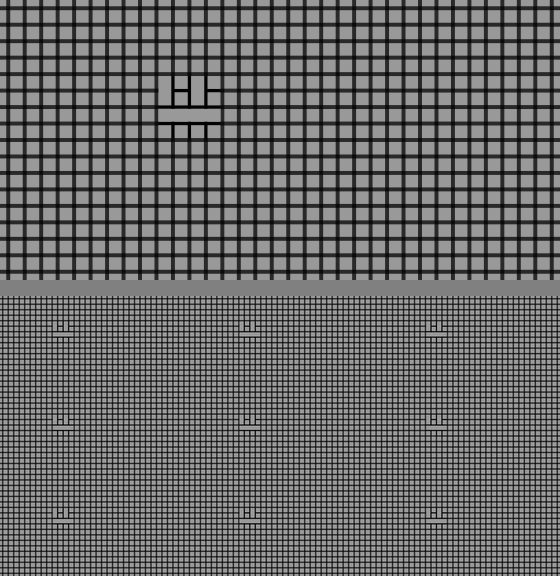
Top: one tile. Bottom: repeated 3 by 3.
Reproduce this pattern procedurally as a Shadertoy shader.

```glsl
const vec2 GRID = vec2(34.0, 17.0);       // repeats across and down
const float LINE_WIDTH = 0.24;            // share of one cell
const float WORN_WIDTH = 0.20;
const vec3 GROUND = vec3(0.60);
const float LINE_TINT = 0.27;             // light passed by one band
const float WORN_TINT = 0.02;
const vec2 WORN_MIN = vec2(9.62, 8.60);   // damaged area, in cells
const vec2 WORN_MAX = vec2(13.39, 12.38);
const float WORN_SOFTNESS = 0.06;
const vec2 GAP_ROWS = vec2(9.6, 10.4);    // span where upright bands are lost
const float BROKEN_ROW = 11.5;            // level band lost in every other cell

// Coverage of bands through the cell centres: x upright, y level
vec2 bandCoverage(vec2 cell, float width, vec2 pixel) {
    vec2 dist = abs(fract(cell) - 0.5);
    return clamp((0.5 * width - dist) / pixel + 0.5, 0.0, 1.0);
}

float spanMask(float x, float low, float high, float soft) {
    return smoothstep(low - soft, low + soft, x)
         * (1.0 - smoothstep(high - soft, high + soft, x));
}

// Overlapping translucent bands darken each other
float weave(vec2 bands, float tint) {
    vec2 light = mix(vec2(1.0), vec2(tint), bands);
    return light.x * light.y;
}

// Darker, thinner bands with missing pieces
vec2 wornBands(vec2 cell, vec2 pixel) {
    vec2 bands = bandCoverage(cell, WORN_WIDTH, pixel);
    float gap = spanMask(cell.y, GAP_ROWS.x, GAP_ROWS.y, pixel.y);
    float brokenRow = 1.0 - step(0.4, abs(cell.y - BROKEN_ROW));
    float missing = step(0.5, fract(0.5 * (cell.x + 0.5)));
    missing = 1.0 - missing;
    bands.x *= 1.0 - gap;
    bands.y *= 1.0 - brokenRow * missing;
    return bands;
}

void mainImage(out vec4 fragColor, in vec2 fragCoord) {
    vec2 cell = fragCoord / iResolution.xy * GRID;
    vec2 pixel = GRID / iResolution.xy;

    // Regular grid
    float light = weave(bandCoverage(cell, LINE_WIDTH, pixel), LINE_TINT);

    // Damaged area
    float worn = spanMask(cell.x, WORN_MIN.x, WORN_MAX.x, WORN_SOFTNESS)
               * spanMask(cell.y, WORN_MIN.y, WORN_MAX.y, WORN_SOFTNESS);
    light = mix(light, weave(wornBands(cell, pixel), WORN_TINT), worn);

    fragColor = vec4(GROUND * light, 1.0);
}
```
